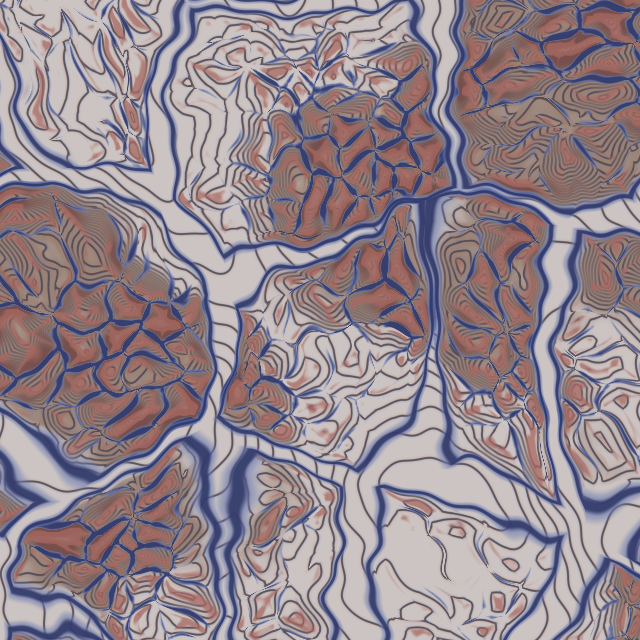
Write a WebGL 1 fragment shader that draws this texture map.

```glsl
precision highp float;
uniform vec2 u_resolution;

#define VALLEY_SCALE 3.1
#define RIDGE_SCALE 5.5
#define DELL_SCALE 17.0
#define MEANDER 0.034
#define FLOOR_WIDTH 0.10
#define OPEN_RELIEF 0.22
#define CONTOURS 56.0
#define LINE_WIDTH 0.0011
#define FINE_STEP 0.0035
#define WIDE_STEP 0.010

const vec3 PALE = vec3(0.80, 0.77, 0.76);
const vec3 TAN = vec3(0.60, 0.51, 0.46);
const vec3 BROWN = vec3(0.51, 0.31, 0.27);
const vec3 ROSE = vec3(0.66, 0.41, 0.38);
const vec3 INK = vec3(0.29, 0.27, 0.30);
const vec3 BLUE = vec3(0.42, 0.48, 0.69);
const vec3 NAVY = vec3(0.19, 0.22, 0.41);

vec2 hash2(vec2 p) {
  p = vec2(dot(p, vec2(127.1, 311.7)), dot(p, vec2(269.5, 183.3)));
  return fract(sin(p) * 43758.5);
}

// Cellular noise: distances to the nearest and second nearest point
vec2 cells(vec2 p) {
  vec2 base = floor(p), f = p - base, nearest = vec2(8.0);
  for (int y = -1; y <= 1; y++) {
    for (int x = -1; x <= 1; x++) {
      vec2 o = vec2(float(x), float(y));
      float d = length(o + hash2(base + o) - f);
      nearest = d < nearest.x ? vec2(d, nearest.x) : vec2(nearest.x, min(nearest.y, d));
    }
  }
  return nearest;
}

// Layered sines that bend every feature
vec2 meander(vec2 p) {
  vec2 w = vec2(0.0);
  float amp = 1.0, freq = 7.0;
  for (int i = 0; i < 5; i++) {
    p = mat2(0.80, 0.60, -0.60, 0.80) * p;
    w += amp * sin(freq * p.yx + 1.4 * w + vec2(0.7, 2.9) * float(i + 1));
    amp *= 0.56;
    freq *= 1.9;
  }
  return w;
}

// Returns height, signed offset from the valley bank, and relief strength
vec3 terrain(vec2 p) {
  vec2 q = p + MEANDER * meander(p);
  float region = sin(5.1 * q.x + 2.3 * q.y + 1.0) + sin(6.1 * q.y - 3.7 * q.x)
               + 0.7 * sin(11.0 * q.x + 9.0 * q.y + 2.0);
  float relief = mix(OPEN_RELIEF, 1.0, smoothstep(-0.9, 0.3, region));

  vec2 valley = cells(q * VALLEY_SCALE + 4.0);
  vec2 ridge = cells(q * RIDGE_SCALE + 17.0);
  vec2 dell = cells(q * DELL_SCALE + 31.0);
  float width = FLOOR_WIDTH * (1.0 + 0.9 * sin(7.0 * q.x + 3.0) * sin(6.0 * q.y + 1.0));
  float bank = valley.y - valley.x - width;
  float rise = 1.0 - exp(-4.0 * max(bank, 0.0));

  float height = 0.25 * rise - 0.25 * rise * (ridge.y - ridge.x);
  height += 0.15 * smoothstep(0.0, 0.5, rise) * (0.4 + 1.2 * ridge.x) * (dell.y - dell.x);
  return vec3(height * relief + 0.05 * region, bank, relief);
}

void main() {
  vec2 p = gl_FragCoord.xy / u_resolution.y;
  float pixel = 1.0 / u_resolution.y;
  vec3 land = terrain(p);
  float height = land.x, bank = land.y, relief = land.z;

  // Slope and curvature at two scales
  vec2 slope = vec2(0.0), wideSlope = vec2(0.0), dir = vec2(1.0, 0.0);
  float fineMean = 0.0, wideMean = 0.0;
  for (int i = 0; i < 4; i++) {
    float a = terrain(p + FINE_STEP * dir).x;
    float b = terrain(p + WIDE_STEP * dir).x;
    slope += dir * a / (2.0 * FINE_STEP);
    wideSlope += dir * b / (2.0 * WIDE_STEP);
    fineMean += 0.25 * a;
    wideMean += 0.25 * b;
    dir = vec2(-dir.y, dir.x);
  }
  float steep = max(length(slope), 0.05);
  float softness = 0.35 + 0.65 * relief;
  float fineCurve = (fineMean - height) / (FINE_STEP * softness);
  float wideCurve = (wideMean - height) / (WIDE_STEP * softness);

  // Ground tone: pale flats, tan uplands, brown steep sides
  float onHill = smoothstep(0.0, 0.08, bank);
  float tone = 0.07 * min(0.5 * (steep + length(wideSlope)), 9.0) + 0.4 * relief * onHill;
  vec3 color = mix(PALE, TAN, smoothstep(0.16, 0.52, tone));
  color = mix(color, BROWN, smoothstep(0.60, 0.92, tone));

  // Contours with a warm upper and a cool lower fringe
  float spacing = 1.0 / (CONTOURS * steep);
  float offset = (fract(height * CONTOURS) - 0.5) * spacing;
  float visible = mix(0.25, 0.85, smoothstep(0.003, 0.009, spacing));
  float fringe = exp(-offset * offset / 0.00001) * visible;
  color = mix(color, offset > 0.0 ? ROSE : BLUE, 0.38 * fringe);
  float line = 1.0 - smoothstep(LINE_WIDTH - 0.5 * pixel, LINE_WIDTH + pixel, abs(offset));
  color = mix(color, INK, line * visible);

  // Rose crests, blue hollows and dark creases
  color = mix(color, ROSE, 0.75 * smoothstep(0.4, 1.3, -wideCurve));
  color = mix(color, BLUE, 0.85 * smoothstep(0.6, 1.3, wideCurve));
  color = mix(color, NAVY, 0.9 * smoothstep(0.9, 2.0, max(fineCurve, wideCurve)));

  // Dark line along the foot of each valley side
  float bankDistance = abs(bank) / (2.0 * VALLEY_SCALE);
  color = mix(color, BLUE, 0.6 * (1.0 - smoothstep(0.003, 0.008, bankDistance)));
  color = mix(color, NAVY, 0.9 * (1.0 - smoothstep(0.0012, 0.0038, bankDistance)));

  gl_FragColor = vec4(color, 1.0);
}
```
